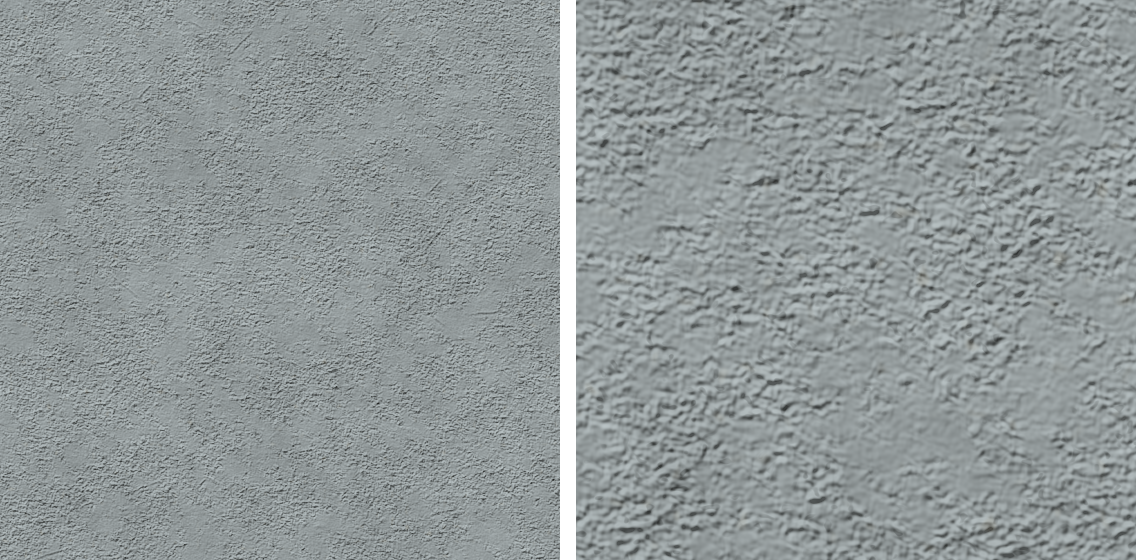
Left: the whole. Right: its middle third, enlarged.
Give the GLSL for this texture, as a three.js fragment shader.

```glsl
varying vec2 vUv;

float hash(vec2 p) {
  vec3 q = fract(vec3(p.xyx) * 0.1031);
  q += dot(q, q.yzx + 33.33);
  return fract((q.x + q.y) * q.z);
}

vec2 gradientAt(vec2 cell) {
  float angle = 6.2832 * hash(cell);
  return vec2(cos(angle), sin(angle));
}

float gradientNoise(vec2 p) {
  vec2 i = floor(p), f = p - i;
  vec2 u = f * f * f * (f * (f * 6.0 - 15.0) + 10.0);
  vec2 e = vec2(1.0, 0.0);
  float low = mix(dot(gradientAt(i), f), dot(gradientAt(i + e), f - e), u.x);
  float high = mix(dot(gradientAt(i + e.yx), f - e.yx), dot(gradientAt(i + 1.0), f - 1.0), u.x);
  return mix(low, high, u.y);
}

vec2 rotate(vec2 p, float angle) {
  float c = cos(angle), s = sin(angle);
  return vec2(c * p.x + s * p.y, c * p.y - s * p.x);
}

// Rough plaster is 1, trowelled smooth patches fall towards 0
float roughness(vec2 p) {
  float n = 0.6 * gradientNoise(rotate(p, 0.6) * vec2(5.0, 14.0) + 17.0);
  n += 0.45 * gradientNoise(p * 11.0 + 41.0);
  n += 0.55 * gradientNoise(rotate(p, -0.5) * vec2(17.0, 38.0) + 73.0);
  n += 0.7 * gradientNoise(p * 60.0 + 91.0);
  return mix(0.2, 1.0, smoothstep(-0.5, 0.25, n));
}

// Thin trowel scratches, mostly rising to the right
float scratches(vec2 p) {
  float height = 0.0;
  for (int k = 0; k < 26; k++) {
    float id = float(k) + 1.0;
    vec2 center = vec2(hash(vec2(id, 3.0)), hash(vec2(id, 8.0)));
    float angle = mix(0.1, 0.95, hash(vec2(id, 14.0)));
    if (hash(vec2(id, 21.0)) > 0.75) angle = -angle;
    vec2 q = rotate(p - center, angle);
    q.y += 0.004 * gradientNoise(vec2(q.x * 30.0, id * 5.3));
    float halfLength = mix(0.015, 0.055, hash(vec2(id, 29.0)));
    float along = 1.0 - smoothstep(0.3, 1.0, abs(q.x) / halfLength);
    float ridge = exp(-pow(q.y / 0.0017, 2.0));
    float groove = exp(-pow((q.y + 0.004) / 0.002, 2.0));
    height += along * (0.4 * ridge - 0.3 * groove);
  }
  return height;
}

float relief(vec2 p, float rough) {
  vec2 q = p + 0.002 * vec2(gradientNoise(p * 80.0), gradientNoise(p * 80.0 + 37.0));
  float grit = 0.9 * gradientNoise(q * vec2(140.0, 170.0));
  grit += 0.85 * gradientNoise(q * vec2(250.0, 285.0) + 11.0);
  float clumps = smoothstep(0.2, 0.45, gradientNoise(q * vec2(62.0, 92.0) + 29.0));
  return rough * (grit + 0.65 * clumps) + scratches(p);
}

void main() {
  vec2 p = vUv;
  float rough = roughness(p);

  // Light falls from the upper left; undersides sink deeper than tops shine
  vec2 toLight = vec2(-0.001, 0.0021);
  float shade = 0.255 * (relief(p - 0.5 * toLight, rough) - relief(p + 0.5 * toLight, rough));
  shade = clamp(shade, -0.19, 0.17);
  shade -= 2.2 * shade * shade;

  // Crisp dark pits between the grains, and rarer deep crevices
  float pits = smoothstep(0.25, 0.45, gradientNoise(p * vec2(150.0, 185.0) + 59.0));
  float crevices = smoothstep(0.3, 0.5, gradientNoise(rotate(p, 0.25) * vec2(55.0, 110.0) + 31.0));
  shade -= (0.11 * pits + 0.09 * crevices) * rough * rough;

  // Broad stains and fine powdery grain
  float stain = 0.034 * gradientNoise(p * 5.0 + 53.0) + 0.03 * gradientNoise(p * 19.0 + 67.0);
  stain += 0.03 * gradientNoise(p * 45.0 + 79.0);
  float powder = 0.03 * gradientNoise(p * 270.0 + 5.0);
  vec3 color = vec3(0.575, 0.605, 0.609) + (shade + stain + powder) * vec3(1.0, 1.05, 1.07);

  // Sparse rusty specks on the rough parts
  float rust = smoothstep(0.32, 0.6, gradientNoise(p * 75.0 + 83.0)) * rough;
  color += rust * vec3(0.0, -0.015, -0.035);

  gl_FragColor = vec4(color, 1.0);
}
```
